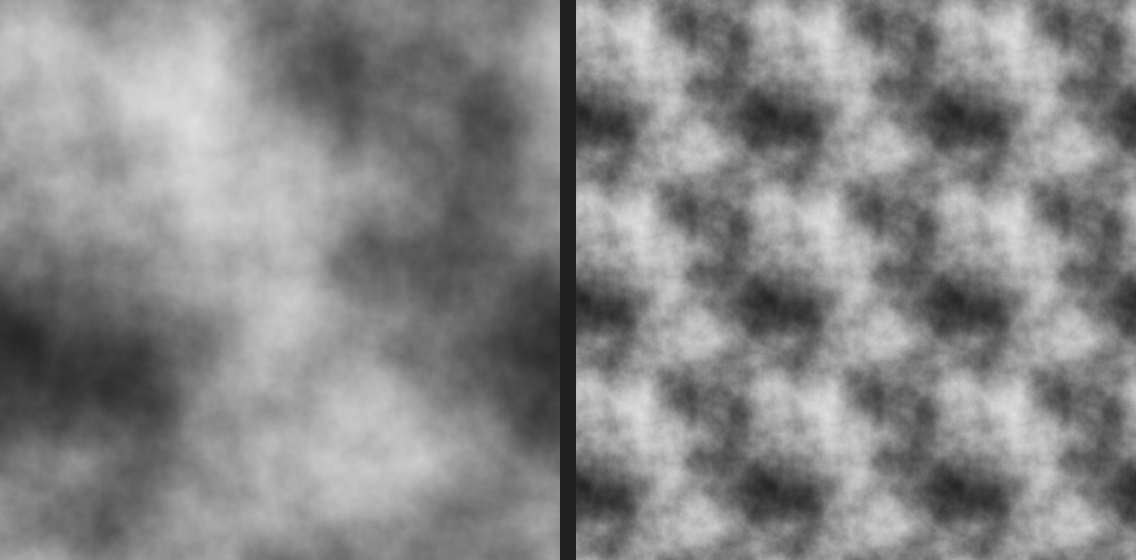
Left, the tile; right, the same tile 3 across and 3 down.
A WebGL 2 fragment shader for this texture:

```glsl
#version 300 es
precision highp float;

#define BASE_CELLS 2.0    // whole cells across the tile in the coarsest octave
#define OCTAVES 7
#define GAIN 0.53         // amplitude ratio of successive octaves
#define MEAN_GREY 0.532
#define CONTRAST 0.6
#define SOFT_LIMIT 0.55   // greatest departure from the mean grey
#define SEED 4.0
#define ORIGIN vec2(0.65, 0.26)

uniform vec2 u_resolution;
out vec4 fragColor;

const float TAU = 6.2831853;

float hash(vec2 p, float seed) {
    return fract(sin(dot(p, vec2(127.1, 311.7)) + seed * 74.7) * 43758.5453);
}

// Slope of a random unit gradient on a lattice that wraps after `cells`
float cornerRamp(vec2 corner, vec2 offset, float cells, float seed) {
    float angle = TAU * hash(mod(corner, cells), seed);
    return dot(vec2(cos(angle), sin(angle)), offset);
}

// Periodic gradient noise, centred on zero
float gradientNoise(vec2 p, float cells, float seed) {
    vec2 cell = floor(p);
    vec2 f = p - cell;
    vec2 blend = f * f * f * (f * (f * 6.0 - 15.0) + 10.0);
    vec2 right = vec2(1.0, 0.0);
    vec2 up = vec2(0.0, 1.0);
    float bottom = mix(cornerRamp(cell, f, cells, seed),
                       cornerRamp(cell + right, f - right, cells, seed), blend.x);
    float top = mix(cornerRamp(cell + up, f - up, cells, seed),
                    cornerRamp(cell + 1.0, f - 1.0, cells, seed), blend.x);
    return mix(bottom, top, blend.y);
}

// Octaves double in frequency; each is shifted so their lattices do not line up
float cloud(vec2 uv) {
    float sum = 0.0;
    float amplitude = 1.0;
    float cells = BASE_CELLS;
    for (int i = 0; i < OCTAVES; i++) {
        float seed = SEED + float(i);
        vec2 shift = vec2(hash(vec2(1.0, 2.0), seed), hash(vec2(3.0, 5.0), seed));
        sum += amplitude * gradientNoise(uv * cells + shift, cells, seed);
        amplitude *= GAIN;
        cells *= 2.0;
    }
    return sum;
}

// Compresses the extremes smoothly towards +-limit
float softLimit(float v, float limit) {
    return v * inversesqrt(1.0 + v * v / (limit * limit));
}

void main() {
    // A quarter turn lays the long banks along the falling diagonal
    vec2 uv = gl_FragCoord.xy / u_resolution - ORIGIN;
    vec2 turned = fract(vec2(uv.y, -uv.x));
    float grey = MEAN_GREY + softLimit(CONTRAST * cloud(turned), SOFT_LIMIT);
    fragColor = vec4(vec3(clamp(grey, 0.0, 1.0)), 1.0);
}
```
